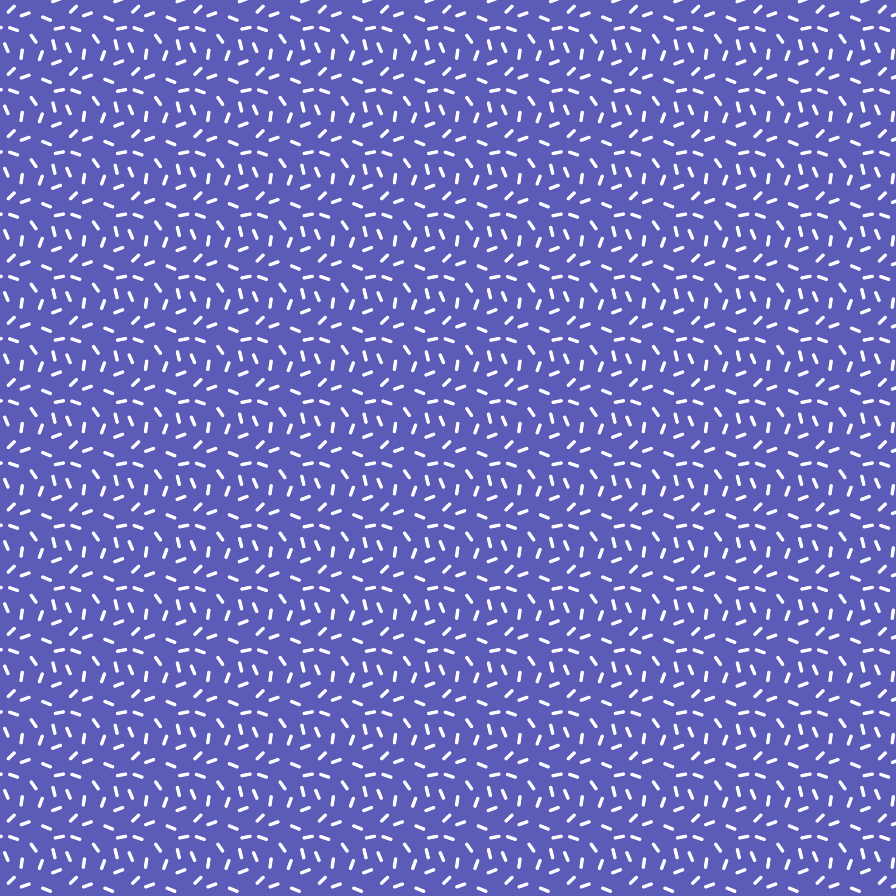
This pattern is drawn by a WebGL 2 fragment shader. Its source:

```glsl
#version 300 es
precision highp float;
// Draws a repeating tile of short, rounded white dashes scattered on a violet ground.

uniform vec2 u_resolution;
out vec4 fragColor;

const vec3 GROUND = vec3(0.36, 0.36, 0.72);
const vec3 DASH = vec3(0.99, 0.99, 1.00);

const float TILES = 14.4;           // tiles across the canvas
const int DASHES = 11;              // dashes in one tile
const float LATTICE_STEP = 4.0;     // rows climbed from one dash to the next
const float HALF_LENGTH = 0.065;    // dash sizes, in tiles
const float RADIUS = 0.0276;
const float JITTER = 0.11;          // scatter of the centres, in tiles
const float TURN = 0.618034;        // golden share of a half turn between dashes
const float TURN_JITTER = 0.14;
const float EDGE = 0.55;            // half width of the soft edge, in pixels
const float PI = 3.14159265;

// Three random values in 0..1 for one dash
vec3 hash3(float n) {
    return fract(sin(n * vec3(12.9898, 78.233, 39.425) + vec3(1.3, 4.1, 2.7)) * 43758.5453);
}

// Signed distance to a capsule centred on the origin
float capsule(vec2 p, float angle) {
    vec2 axis = vec2(cos(angle), sin(angle));
    float along = clamp(dot(p, axis), -HALF_LENGTH, HALF_LENGTH);
    return length(p - along * axis) - RADIUS;
}

// Distance to the nearest dash; the tile wraps on all sides
float dashField(vec2 p) {
    float nearest = 1.0;
    for (int i = 0; i < DASHES; i++) {
        float n = float(i);
        vec3 rnd = hash3(n) - 0.5;

        // An even lattice, loosened by the jitter
        vec2 centre = vec2(n, -LATTICE_STEP * n) / float(DASHES) + JITTER * rnd.xy;
        vec2 offset = p - centre;
        offset -= round(offset);

        float angle = PI * (TURN * n + TURN_JITTER * rnd.z);
        nearest = min(nearest, capsule(offset, angle));
    }
    return nearest;
}

void main() {
    float scale = TILES / min(u_resolution.x, u_resolution.y);
    float dist = dashField(fract(gl_FragCoord.xy * scale));
    float soft = EDGE * scale;
    float cover = 1.0 - smoothstep(-soft, soft, dist);
    fragColor = vec4(mix(GROUND, DASH, cover), 1.0);
}
```
